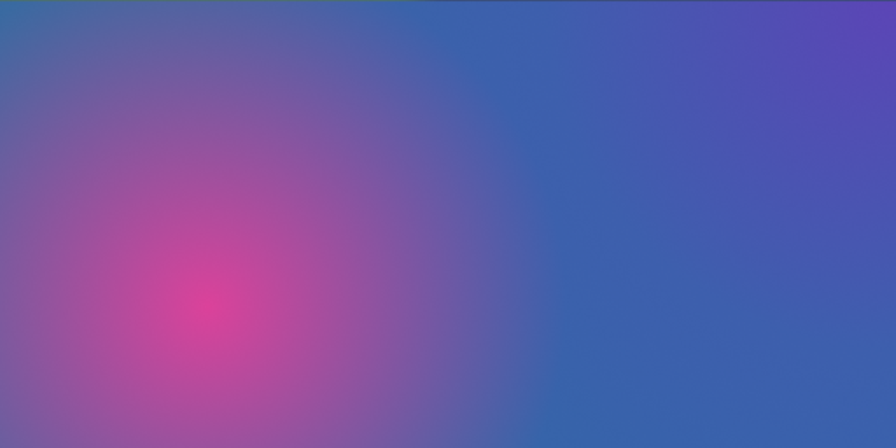
Give the GLSL for this background, as a Shadertoy shader.

```glsl
// Soft blue backdrop with a round pink glow at lower left and a violet corner glow.

#define PINK_CENTER vec2(0.464, 0.316)
#define PINK_RADIUS 0.80
#define VIOLET_RADIUS 0.78
#define HAZE_RADIUS 1.70
#define RIM_HEIGHT 0.0032
#define GRAIN 0.004

const vec3 TEAL_BLUE = vec3(0.225, 0.415, 0.630);
const vec3 DEEP_BLUE = vec3(0.190, 0.402, 0.660);
const vec3 HAZE_BLUE = vec3(0.245, 0.370, 0.680);
const vec3 VIOLET = vec3(0.360, 0.270, 0.715);
const vec3 PINK = vec3(0.860, 0.258, 0.605);
const vec3 RIM_OLIVE = vec3(0.300, 0.440, 0.400);
const vec3 RIM_SLATE = vec3(0.220, 0.290, 0.440);

// Linear falloff from one at the center to zero at the radius.
float glow(vec2 p, vec2 center, float radius) {
    return clamp(1.0 - length(p - center) / radius, 0.0, 1.0);
}

// Hash without sine.
float hash(vec2 p) {
    vec3 q = fract(vec3(p.xyx) * 0.1031);
    q += dot(q, q.yzx + 33.33);
    return fract((q.x + q.y) * q.z);
}

void mainImage(out vec4 fragColor, in vec2 fragCoord) {
    // Height is one unit; x keeps the same scale.
    vec2 p = fragCoord / iResolution.y;
    float width = iResolution.x / iResolution.y;
    vec2 corner = vec2(width, 1.0);

    // Blue ground, with a wide haze and a tighter violet at the corner.
    vec3 color = mix(TEAL_BLUE, DEEP_BLUE, smoothstep(0.0, 0.8, p.x / width));
    color = mix(color, HAZE_BLUE, smoothstep(0.0, 0.65, glow(p, corner, HAZE_RADIUS)));
    color = mix(color, VIOLET, glow(p, corner, VIOLET_RADIUS));

    // Pink glow.
    color = mix(color, PINK, glow(p, PINK_CENTER, PINK_RADIUS));

    // Thin muted rim along the top edge.
    float pixel = 1.0 / iResolution.y;
    float rim = smoothstep(-0.5 * pixel, 0.5 * pixel, p.y - (1.0 - RIM_HEIGHT));
    vec3 rimColor = mix(RIM_OLIVE, RIM_SLATE, smoothstep(0.44, 0.50, p.x / width));
    color = mix(color, rimColor, 0.8 * rim);

    // Faint dither against banding.
    color += GRAIN * (hash(floor(p * 256.0)) - 0.5);
    fragColor = vec4(color, 1.0);
}
```
